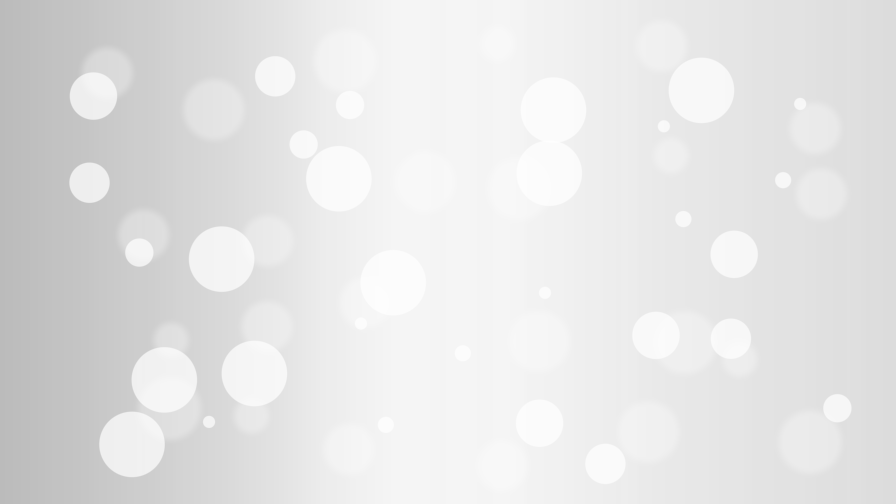
This background is drawn by a WebGL 2 fragment shader. Its source:

```glsl
#version 300 es
precision highp float;

#define SHARP_GRID ivec2(6, 5)
#define SOFT_GRID ivec2(6, 4)
#define SHARP_OPACITY 0.71
#define SOFT_OPACITY 0.31
#define SOFT_BLUR 0.011
#define JITTER 0.85
#define FIELD_MIN vec2(0.06, 0.03)
#define FIELD_MAX vec2(0.95, 0.95)
#define BAND_COUNT 56.0
#define BAND_CONTRAST 0.006
#define SEED 7u

uniform vec2 u_resolution;
out vec4 fragColor;

// Integer hash giving two values in 0..1
vec2 hash2(uint n) {
  uvec2 v = uvec2(n, n ^ 0x9E37u) * 1664525u + 1013904223u;
  v ^= v >> 16u;
  v *= 0x7FEB352Du;
  v ^= v >> 15u;
  v *= 0x846CA68Bu;
  v ^= v >> 16u;
  return vec2(v >> 8u) / 16777216.0;
}

// Horizontal metallic gradient, piecewise linear
float sheen(float x) {
  const float stops[8] = float[8](0.0, 0.13, 0.27, 0.36, 0.44, 0.56, 0.78, 1.0);
  const float shades[8] = float[8](0.735, 0.79, 0.86, 0.925, 0.96, 0.96, 0.905, 0.865);
  float shade = shades[0];
  for (int i = 1; i < 8; i++) {
    float t = clamp((x - stops[i - 1]) / (stops[i] - stops[i - 1]), 0.0, 1.0);
    shade += t * (shades[i] - shades[i - 1]);
  }
  return shade;
}

// Faint vertical bands with softened borders
float bands(float x) {
  float s = x * BAND_COUNT;
  float a = hash2(uint(s) + 900u).x;
  float b = hash2(uint(s) + 901u).x;
  return (mix(a, b, smoothstep(0.7, 1.0, fract(s))) - 0.5) * BAND_CONTRAST;
}

// Jittered grid position, in units of the canvas height
vec2 discCentre(int i, ivec2 grid, uint seed, float aspect) {
  vec2 cell = vec2(i % grid.x, i / grid.x);
  vec2 offset = 0.5 + (hash2(uint(i) * 31u + seed) - 0.5) * JITTER;
  vec2 place = mix(FIELD_MIN, FIELD_MAX, (cell + offset) / vec2(grid));
  return place * vec2(aspect, 1.0);
}

float disc(vec2 p, vec2 centre, float radius, float blur) {
  return 1.0 - smoothstep(-blur, blur, length(p - centre) - radius);
}

void main() {
  const float sharpRadii[7] = float[7](0.065, 0.028, 0.047, 0.012, 0.065, 0.040, 0.016);
  const float softRadii[5] = float[5](0.062, 0.050, 0.034, 0.060, 0.050);
  vec2 p = gl_FragCoord.xy / u_resolution.y;
  float aspect = u_resolution.x / u_resolution.y;
  float pixel = 1.0 / u_resolution.y;
  float x = p.x / aspect;
  float shade = sheen(x) + bands(x);

  // Blurred discs behind
  for (int i = 0; i < SOFT_GRID.x * SOFT_GRID.y; i++) {
    vec2 centre = discCentre(i, SOFT_GRID, SEED + 5000u, aspect);
    float cover = disc(p, centre, softRadii[(i * 2) % 5], SOFT_BLUR);
    shade = mix(shade, 1.0, cover * SOFT_OPACITY);
  }

  // Crisp discs in front
  for (int i = 0; i < SHARP_GRID.x * SHARP_GRID.y; i++) {
    vec2 centre = discCentre(i, SHARP_GRID, SEED, aspect);
    float cover = disc(p, centre, sharpRadii[(i * 3) % 7], 0.8 * pixel);
    shade = mix(shade, 1.0, cover * SHARP_OPACITY);
  }

  fragColor = vec4(vec3(shade), 1.0);
}
```
